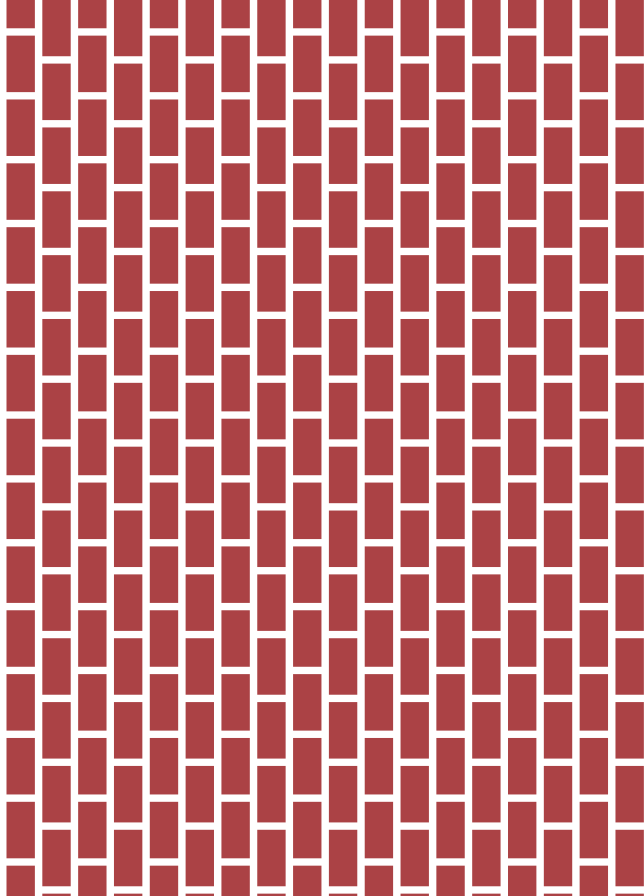
Write a Shadertoy shader that draws this pattern.

```glsl
// Flat red upright bricks in vertical columns, parted by even white joints.
// The plane is cut into cells, every second column slides down a little
// under half a brick, and each cell holds one smoothed rectangle.

// Lengths are fractions of the canvas height.
const vec2 PITCH = vec2(0.03998, 0.07126);        // brick plus joint
const vec2 JOINT = vec2(0.0083, 0.0082);          // joint thickness
const vec2 FIRST_CORNER = vec2(0.0031, -0.0333);  // lower left cell corner
const float COLUMN_SLIDE = 0.438;                 // in cell heights

const vec3 BRICK_RED = vec3(0.67, 0.26, 0.27);
const vec3 JOINT_WHITE = vec3(1.0);

// Position relative to the centre of the brick that owns point p.
vec2 brickLocal(vec2 p, vec2 pitch, float slide) {
    vec2 cell = p / pitch;
    float oddColumn = mod(floor(cell.x), 2.0);
    cell.y += slide * oddColumn;
    return (fract(cell) - 0.5) * pitch;
}

// Share of a pixel covered by a centred rectangle.
float boxCoverage(vec2 q, vec2 halfSize, float pixel) {
    vec2 inside = clamp((halfSize - abs(q)) / pixel + 0.5, 0.0, 1.0);
    return inside.x * inside.y;
}

void mainImage(out vec4 fragColor, in vec2 fragCoord) {
    float pixel = 1.0 / iResolution.y;
    vec2 p = fragCoord * pixel - FIRST_CORNER;

    vec2 local = brickLocal(p, PITCH, COLUMN_SLIDE);
    float brick = boxCoverage(local, 0.5 * (PITCH - JOINT), pixel);

    fragColor = vec4(mix(JOINT_WHITE, BRICK_RED, brick), 1.0);
}
```
